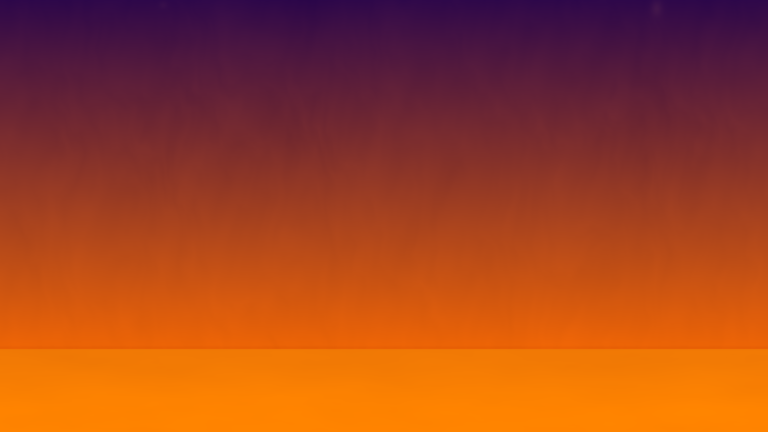
Reproduce this background procedurally as a Shadertoy shader.

```glsl
const vec3 WALL_TOP = vec3(0.180, 0.030, 0.290);
const vec3 WALL_BASE = vec3(0.935, 0.395, 0.020);
const vec3 FLOOR_BACK = vec3(0.945, 0.475, 0.020);
const vec3 FLOOR_FRONT = vec3(1.000, 0.515, 0.000);
const float HORIZON = 0.192;

vec2 hashGradient(vec2 cell) {
    vec2 h = vec2(dot(cell, vec2(127.1, 311.7)), dot(cell, vec2(269.5, 183.3)));
    return 2.0 * fract(sin(h) * 43758.5) - 1.0;
}

float gradientNoise(vec2 p) {
    vec2 i = floor(p), f = fract(p);
    vec2 u = f * f * f * (f * (f * 6.0 - 15.0) + 10.0);
    vec2 e = vec2(0.0, 1.0);
    float a = dot(hashGradient(i), f);
    float b = dot(hashGradient(i + e.yx), f - e.yx);
    float c = dot(hashGradient(i + e.xy), f - e.xy);
    float d = dot(hashGradient(i + e.yy), f - e.yy);
    return mix(mix(a, b, u.x), mix(c, d, u.x), u.y);
}

float fbm(vec2 p, int octaves) {
    float sum = 0.0, weight = 0.5;
    for (int i = 0; i < octaves; i++) {
        sum += weight * gradientNoise(p);
        p = mat2(1.6, 1.2, -1.2, 1.6) * p + 7.3;
        weight *= 0.5;
    }
    return sum;
}

// Soft elliptical spot, 1 at its centre
float smudge(vec2 p, vec2 centre, vec2 radius) {
    vec2 q = (p - centre) / radius;
    return exp(-dot(q, q));
}

// Soft line between two points
float scratch(vec2 p, vec2 a, vec2 b, float width) {
    vec2 ab = b - a;
    float t = clamp(dot(p - a, ab) / dot(ab, ab), 0.0, 1.0);
    float d = length(p - a - ab * t) / width;
    return exp(-d * d);
}

// Stained plaster: broad clouds, upright streaks and worn patches
float plasterStain(vec2 p) {
    float clouds = fbm(p * vec2(5.0, 4.0), 4);
    float streaks = fbm(p * vec2(22.0, 7.0) + 3.0 * clouds, 3);
    float worn = smudge(p, vec2(0.45, 0.64), vec2(0.16, 0.15))
               + smudge(p, vec2(0.74, 0.70), vec2(0.14, 0.10))
               + smudge(p, vec2(1.52, 0.67), vec2(0.22, 0.16));
    float crease = scratch(p, vec2(1.06, 0.63), vec2(0.91, 0.35), 0.03);
    return 0.035 * clouds + (0.03 + 0.03 * worn) * streaks
         - 0.013 * worn - 0.010 * crease;
}

vec3 wallColour(vec2 p) {
    float depth = (1.0 - p.y) / (1.0 - HORIZON);
    vec3 colour = mix(WALL_TOP, WALL_BASE, depth);
    colour += plasterStain(p) * vec3(1.0, 0.55, 0.15);
    // Two pale chips by the upper edge
    float chips = smudge(p, vec2(1.52, 0.98), vec2(0.012, 0.018))
                + 0.5 * smudge(p, vec2(0.377, 0.988), vec2(0.010, 0.009));
    return colour + chips * vec3(0.05, 0.04, 0.01);
}

vec3 floorColour(vec2 p) {
    float nearness = smoothstep(0.0, 0.85, 1.0 - p.y / HORIZON);
    float grain = fbm(p * vec2(4.0, 16.0), 4);
    return mix(FLOOR_BACK, FLOOR_FRONT, nearness) + grain * vec3(0.03, 0.025, 0.0);
}

void mainImage(out vec4 fragColor, in vec2 fragCoord) {
    vec2 p = fragCoord / iResolution.y;
    float edge = 0.75 / iResolution.y;
    float wallMask = smoothstep(HORIZON - edge, HORIZON + edge, p.y);
    vec3 colour = mix(floorColour(p), wallColour(p), wallMask);

    // Thin shadow where the wall meets the floor
    float seam = smudge(p, vec2(p.x, HORIZON + 0.003), vec2(1.0, 0.004));
    colour -= seam * vec3(0.025, 0.020, 0.0);
    fragColor = vec4(clamp(colour, 0.0, 1.0), 1.0);
}
```
